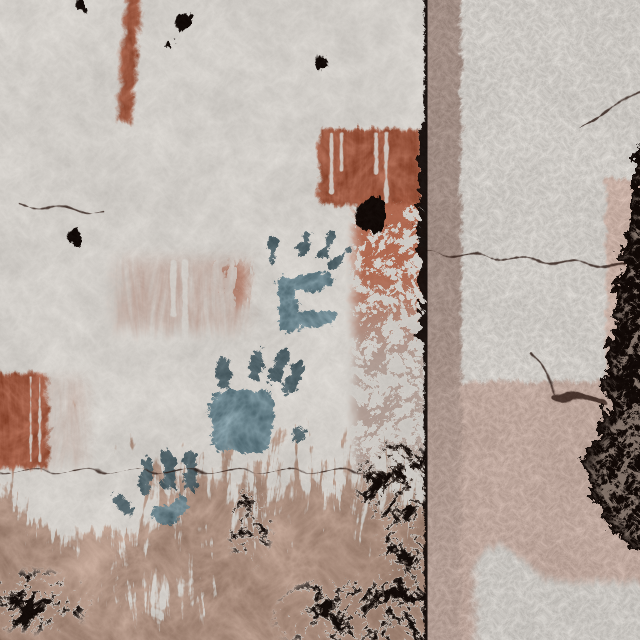
Give the GLSL for this texture, as a WebGL 1 fragment shader.

```glsl
precision highp float;
// Weathered plaster wall with rust, peeling paint, cracks and blue handprints.
uniform vec2 u_resolution;
const vec3 PLASTER = vec3(.825, .81, .79);
const vec3 PINK = vec3(.745, .655, .615);
const vec3 TAN = vec3(.66, .54, .475);
const vec3 RUST = vec3(.61, .33, .235);
const vec3 STONE = vec3(.42, .37, .34);
const vec3 DARK = vec3(.07, .04, .03);
const vec3 BLUE = vec3(.29, .37, .4);
const float GAP_X = .666;
const float AA = .0016;

vec2 hash2(vec2 p) {
  return fract(sin(vec2(dot(p, vec2(127.1, 311.7)), dot(p, vec2(269.5, 183.3)))) * 43758.5);
}
// Distance to the nearest cell point
float cell(vec2 p) {
  vec2 id = floor(p), f = fract(p);
  float d = 2.;
  for (int j = -1; j <= 1; j++)
    for (int i = -1; i <= 1; i++) {
      vec2 g = vec2(i, j), r = g + hash2(id + g) - f;
      d = min(d, dot(r, r));
    }
  return sqrt(d);
}
// Layered cellular noise around zero
float mottle(vec2 p) {
  p += .35 * sin(p.yx * 1.7 + sin(p));
  return .5 * cell(p) + .3 * cell(p * 2.1 + 7.) + .2 * cell(p * 4.3) - .45;
}
float fill(float d) { return smoothstep(AA, -AA, d); }
// Capsule from (x, y) along (dx, dy)
float stroke(vec2 p, float x, float y, float dx, float dy, float r) {
  vec2 a = p - vec2(x, y), d = vec2(dx, dy);
  return length(a - d * clamp(dot(a, d) / dot(d, d), 0., 1.)) - r;
}
float spot(vec2 p, float x, float y, float r) { return length(p - vec2(x, y)) - r; }
float box(vec2 p, float x0, float y0, float x1, float y1, float s) {
  vec2 a = vec2(x0, y0), b = vec2(x1, y1);
  vec2 m = smoothstep(a - s, a + s, p) * smoothstep(b + s, b - s, p);
  return m.x * m.y;
}
float blob(vec2 p, float x, float y, float w, float h) {
  vec2 d = (p - vec2(x, y)) / vec2(w, h);
  return exp(-dot(d, d));
}

void main() {
  vec2 p = gl_FragCoord.xy / u_resolution;
  float big = mottle(p * 8.), mid = mottle(p * 28.), fine = mottle(p * 100.);
  float streak = mottle(p * vec2(55, 9)), rough = .022 * mid + .012 * fine;
  vec2 q = p + .018 * vec2(mid, streak) + .006 * fine;
  vec2 w = p + .004 * sin(p.yx * 79. + 3. * sin(p * 35.));

  // Plaster, faded washes, worn tan base
  vec3 col = PLASTER + .09 * big + .07 * mid;
  float wash = .65 * box(q, .18, .485, .385, .595, .022) + .4 * box(q, .07, .27, .135, .41, .018);
  col = mix(col, PINK, clamp(wash + streak * wash * 2., 0., 1.));
  float bare = .3 * blob(p, .14, .22, .075, .055) + .19 * blob(p, .25, .05, .12, .06);
  float base = smoothstep(-.02, .04, .262 - p.y + streak * .28 + mid * .15 - bare);
  col = mix(col, TAN + .2 * (mid + big), base * .92);

  // Peeling column and rust patches
  float peel = box(q, .555, .25, .665, .7, .014) * smoothstep(-.12, .01, mid + .6 * fine + .4 * big);
  col = mix(col, mix(PINK * .9, RUST * 1.1, smoothstep(.42, .6, p.y)), peel * .9);
  float rust = box(q - vec2(.08 * q.y, 0), .117, .81, .14, 1.1, .006);
  rust = max(rust, box(q, .498, .68, .656, .798, .004));
  rust = max(rust, box(q, -.1, .267, .074, .416, .005));
  rust = max(rust, .6 * box(q, .34, .525, .39, .59, .015) * smoothstep(0., .1, mid + streak));
  col = mix(col, RUST + .25 * mid + .15 * streak, rust * .95);

  // Pale drips, finger fans and thumbs
  float drip = 1., hand = min(spot(p, .466, .322, .011), stroke(p, .18, .221, .02, -.017, .008));
  vec2 up = p - vec2(.076, .188);
  for (int i = 0; i < 4; i++) {
    float k = float(i), kk = k * k, odd = mod(k, 2.);
    drip = min(drip, stroke(p, .518 + .0155 * odd + .035 * (k - odd), .79, 0., -.09 + .055 * k - .02 * kk, .003));
    drip = min(drip, stroke(p, .271 + .018 * odd, .59, 0., -.08 - .04 * odd, .0045));
    drip = min(drip, stroke(p, .048 + .014 * odd, .41, 0., -.13, .0015));
    float x = .349 + .062 * k - .0075 * kk, y = .434 + .02 * k - .008 * kk;
    hand = min(hand, stroke(p, x, y, -.007 * k, -.033, .008));
    hand = min(hand, stroke(up, x, y, -.007 * k, -.025, .0055));
    if (i < 3) hand = min(hand, stroke(p, .229 + .034 * k, .274 + .023 * k - .0085 * kk, 0., -.042, .008));
  }
  col = mix(col, PLASTER, fill(drip + .006 * mid) * .9);

  // Flaked dark stone with pale rims
  float worn = blob(p, .615, .25, .055, .055) + blob(p, .64, .09, .04, .11)
    + blob(p, .05, .06, .075, .04) + blob(p, .53, .04, .08, .05) + blob(p, .39, .18, .03, .05);
  float flake = worn * .25 + mid * .9 + fine * .5, area = smoothstep(.1, .4, worn);
  col = mix(col, PLASTER * .92, smoothstep(.13, .17, flake) * area * .7);
  col = mix(col, mix(STONE, DARK, smoothstep(.2, .36, flake)), smoothstep(.19, .24, flake) * area);

  // Palms
  float palm = length(max(abs(p - vec2(.378, .342)) - .023, 0.)) - .025;
  palm = min(palm, stroke(p, .449, .556, 0., -.056, .014));
  palm = min(palm, stroke(p, .458, .556, .047, .006, .011));
  palm = min(palm, stroke(p, .455, .496, .06, .008, .012));
  palm = min(palm, stroke(p, .253, .196, .029, .012, .014));
  col = mix(col, BLUE * 1.35 + .4 * mid, fill(palm + rough) * .9);
  col = mix(col, BLUE + .25 * mid, fill(hand + rough) * .9);

  // Right wall: taupe column, pale panel, pink below
  vec3 side = mix(PLASTER * .975, PINK, smoothstep(.408, .398, q.y));
  side = mix(side, PLASTER * .96, box(q, .74, -.1, 1.1, .09 + .06 * blob(p, .78, .1, .05, .2), .012));
  side = mix(side, PINK * 1.05, box(q, .946, .39, 1.1, .72, .004));
  side = mix(side, PINK * mix(.94, .85, smoothstep(.2, .6, p.y)), smoothstep(.724, .716, q.x));
  col = mix(col, side + .13 * fine + .06 * big, fill(GAP_X - p.x));

  // Broken stone opening
  float c = p.y - .265, rim = .915 + 5. * c * c;
  if (c > .08) rim = .945 + .045 * smoothstep(.36, .8, p.y) + .06 * smoothstep(.765, .8, p.y);
  float depth = p.x - rim + .05 * mid + .02 * fine;
  float lit = smoothstep(-.1, .2, mid + fine + .09 - .13 * smoothstep(.3, .42, p.y));
  col = mix(col, mix(DARK, STONE * 1.2, lit * smoothstep(0., .035, depth)), fill(-depth));

  // Cracks, pits, dark vertical gap
  float crack = min(stroke(w, .67, .605, .305, -.021, .001), stroke(w, 0., .264, .58, 0., .0006));
  crack = min(crack, stroke(w, .03, .68, .135, -.012, .0005));
  crack = min(crack, stroke(w, .833, .45, .037, -.065, .001));
  crack = min(crack, stroke(w, .87, .382, .075, -.009, .005));
  crack = min(crack, stroke(w, .91, .8, .09, .06, .001));
  col = mix(col, DARK * 2.5, fill(crack + .006 * mid) * .8);
  float pit = min(spot(q, .129, .991, .01), spot(q, .285, .966, .012));
  pit = min(pit, min(spot(q, .264, .928, .006), spot(q, .502, .9, .01)));
  pit = min(pit, min(spot(q, .116, .629, .011), spot(q, .582, .665, .026)));
  col = mix(col, DARK, fill(pit + .02 * mid));
  float gap = .0035 + (.01 + .05 * mid) * box(p, 0., .46, 1., .8, .03) + .01 * fine;
  col = mix(col, DARK, fill(max(GAP_X - gap - p.x, p.x - GAP_X - .002)) * .95);
  gl_FragColor = vec4(clamp(col + .05 * fine, 0., 1.), 1);
}
```
